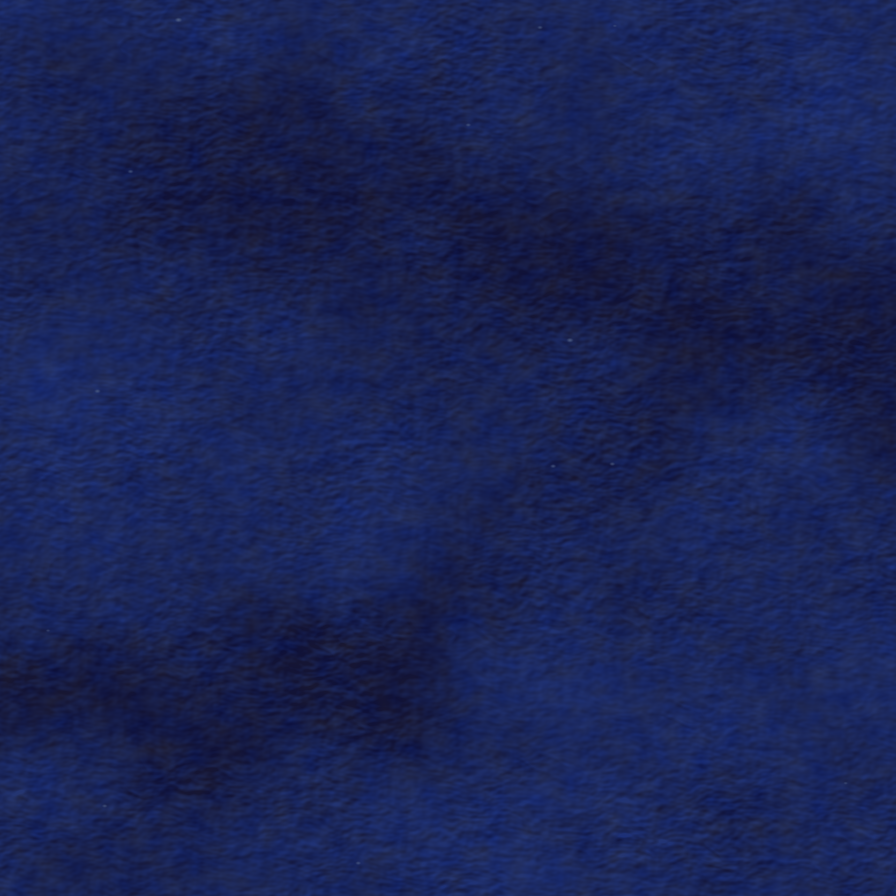
Write a WebGL 1 fragment shader that draws this texture.

```glsl
precision highp float;
// Deep ultramarine painted paper: broad dark washes drift over a blue ground.
// Gradient noise forms the clouds; a side-lit height field of short, nearly
// horizontal fibres gives the paper grain, with creases and a few pale specks.
uniform vec2 u_resolution;

const vec3 INK_DARK = vec3(0.083, 0.098, 0.250);
const vec3 INK_MID = vec3(0.100, 0.140, 0.330);
const vec3 INK_LIGHT = vec3(0.116, 0.176, 0.410);
const vec3 PIGMENT_SHIFT = vec3(0.034, 0.022, -0.026);
const vec3 SPECK_COLOUR = vec3(0.36, 0.43, 0.56);

vec2 hash2(vec2 p) {
  vec3 q = fract(vec3(p.xyx) * vec3(0.1031, 0.1030, 0.0973));
  q += dot(q, q.yzx + 33.33);
  return fract((q.xx + q.yz) * q.zy);
}

float cornerSlope(vec2 cell, vec2 corner, vec2 local) {
  float angle = 6.28318 * hash2(cell + corner).x;
  return dot(vec2(cos(angle), sin(angle)), local - corner);
}

float gradientNoise(vec2 p) {
  vec2 cell = floor(p);
  vec2 f = fract(p);
  vec2 w = f * f * f * (f * (f * 6.0 - 15.0) + 10.0);
  float low = mix(cornerSlope(cell, vec2(0.0, 0.0), f),
                  cornerSlope(cell, vec2(1.0, 0.0), f), w.x);
  float high = mix(cornerSlope(cell, vec2(0.0, 1.0), f),
                   cornerSlope(cell, vec2(1.0, 1.0), f), w.x);
  return mix(low, high, w.y);
}

float fbm(vec2 p) {
  float sum = 0.0;
  float amplitude = 1.0;
  for (int octave = 0; octave < 5; octave++) {
    sum += amplitude * gradientNoise(p);
    p = mat2(1.6, 1.2, -1.2, 1.6) * p + 17.3;
    amplitude *= 0.55;
  }
  return sum;
}

// Soft stripe around a centre line.
float wash(float offset, float width) {
  return exp(-offset * offset / (width * width));
}

// Two ragged dark washes: one falls to the right, one curls upward.
float darkWashes(vec2 uv) {
  vec2 p = uv + 0.10 * vec2(fbm(uv * 5.0 + 3.0), fbm(uv * 5.0 + 41.0));
  float bend = max(p.x - 0.2, 0.0);
  float upper = wash(p.y - 0.85 + 0.24 * p.x, 0.125)
              * smoothstep(-0.15, 0.4, p.x);
  float lower = wash(p.y - 0.2 - 1.2 * bend * bend, 0.10)
              * (1.0 - smoothstep(0.45, 0.85, p.x));
  return upper + lower;
}

// Height difference toward the light above, as seen on an embossed surface.
float relief(vec2 uv, vec2 frequency, float seed) {
  vec2 p = uv * frequency + seed;
  return gradientNoise(p) - gradientNoise(p + vec2(-0.15, 0.5));
}

float crease(vec2 uv, vec2 frequency) {
  float ridge = 1.0 - abs(gradientNoise(uv * frequency + 71.0)) * 6.0;
  return max(ridge, 0.0);
}

// Sparse tiny flecks, at most one in each cell of a grid.
float specks(vec2 uv, float cells, float share) {
  vec2 cell = floor(uv * cells);
  vec2 chance = hash2(cell + 9.0);
  vec2 centre = 0.2 + 0.6 * hash2(cell + 57.0);
  vec2 d = (fract(uv * cells) - centre) / cells;
  float radius = mix(0.002, 0.004, chance.y);
  float fleck = 1.0 - smoothstep(0.0, 1.0, length(d * vec2(0.8, 1.2)) / radius);
  return fleck * step(chance.x, share) * mix(0.25, 0.7, chance.y);
}

float paperGrain(vec2 uv) {
  vec2 p = uv + 0.006 * vec2(gradientNoise(uv * 18.0),
                             gradientNoise(uv * 18.0 + 30.0));
  float roughness = 0.9 + 0.8 * gradientNoise(uv * 7.0 + 12.0);
  float fibres = 0.40 * relief(p, vec2(68.0, 130.0), 5.0)
               + 0.38 * relief(p, vec2(120.0, 205.0), 23.0)
               + 0.16 * relief(p, vec2(30.0, 64.0), 47.0);
  float mottling = 0.24 * gradientNoise(p * vec2(95.0, 110.0) + 8.0)
                 + 0.20 * gradientNoise(p * vec2(44.0, 52.0) + 33.0)
                 + 0.14 * gradientNoise(p * vec2(140.0, 34.0) + 90.0);
  return fibres * roughness + mottling;
}

float creases(vec2 uv) {
  float patches = smoothstep(0.05, 0.4, gradientNoise(uv * vec2(9.0, 12.0) + 60.0));
  vec2 frequency = vec2(28.0, 50.0);
  float lit = crease(uv, frequency);
  float shaded = crease(uv + vec2(-0.001, 0.004), frequency);
  return patches * (lit - shaded);
}

vec3 inkRamp(float tone) {
  vec3 shade = mix(INK_DARK, INK_MID, min(tone * 2.0, 1.0));
  return mix(shade, INK_LIGHT, max(tone * 2.0 - 1.0, 0.0));
}

void main() {
  vec2 uv = gl_FragCoord.xy / u_resolution.y;
  float clouds = 0.32 * fbm(uv * vec2(2.6, 3.4) + 6.0)
               + 0.24 * fbm(uv * vec2(8.0, 11.0) + 80.0);
  float tone = 0.70 + clouds - 0.62 * darkWashes(uv);
  tone += paperGrain(uv) + 0.22 * creases(uv);
  vec3 colour = inkRamp(clamp(tone, -0.25, 1.3));

  // Drift between greyer violet and cleaner blue pigment.
  float pigment = gradientNoise(uv * vec2(30.0, 34.0) + 15.0)
                + 0.8 * gradientNoise(uv * vec2(62.0, 70.0) + 52.0);
  colour += pigment * PIGMENT_SHIFT;
  colour = mix(colour, SPECK_COLOUR, specks(uv, 12.0, 0.10));
  gl_FragColor = vec4(colour, 1.0);
}
```
